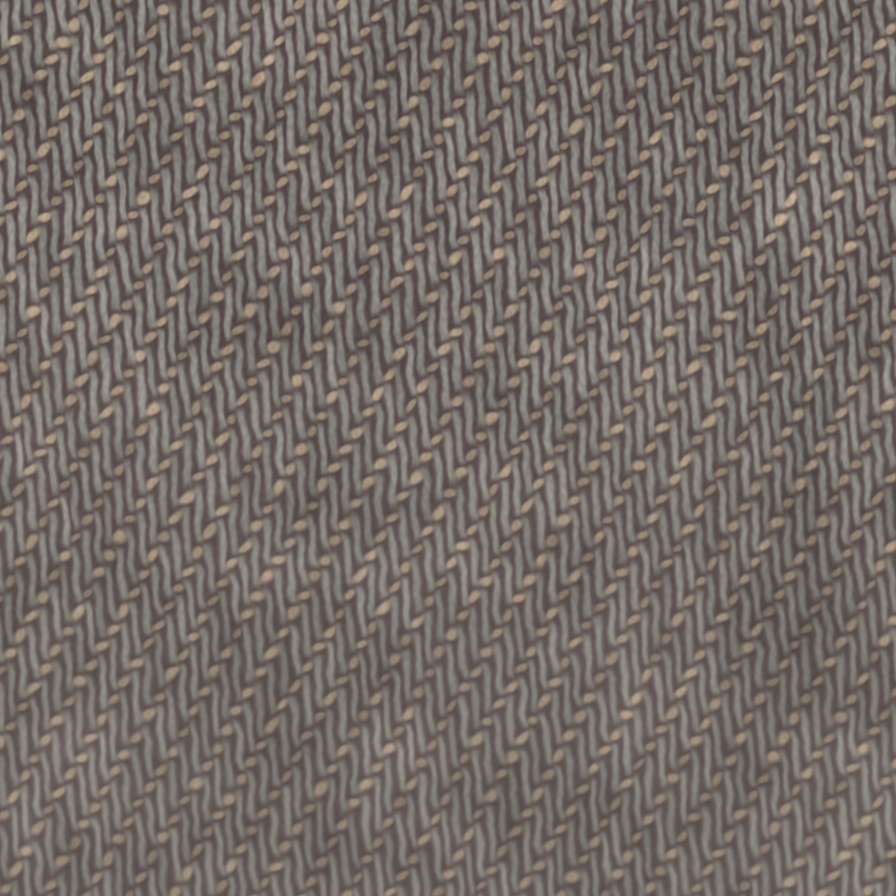
Give the GLSL for this texture, as a Shadertoy shader.

```glsl
const vec2 THREADS = vec2(79.0, 50.0);   // warp columns, weft rows
const float REPEAT = 4.0;                // rows between flecks in a column
const vec3 GAP = vec3(0.325, 0.280, 0.275);
const vec3 WARP_DARK = vec3(0.425, 0.400, 0.385);
const vec3 WARP_LIGHT = vec3(0.555, 0.550, 0.525);
const vec3 WEFT_DARK = vec3(0.470, 0.405, 0.360);
const vec3 WEFT_LIGHT = vec3(0.710, 0.635, 0.545);

float hash(vec2 p) {
    vec3 q = fract(vec3(p.xyx) * 0.1031);
    q += dot(q, q.yzx + 33.33);
    return fract((q.x + q.y) * q.z);
}

vec2 gradient(vec2 cell) {
    float angle = 6.2832 * hash(cell);
    return vec2(cos(angle), sin(angle));
}

float gradientNoise(vec2 p) {
    vec2 i = floor(p), f = fract(p);
    vec2 w = f * f * f * (f * (f * 6.0 - 15.0) + 10.0);
    vec2 e = vec2(1.0, 0.0);
    float low = mix(dot(gradient(i), f), dot(gradient(i + e), f - e), w.x);
    float high = mix(dot(gradient(i + e.yx), f - e.yx), dot(gradient(i + 1.0), f - 1.0), w.x);
    return mix(low, high, w.y);
}

float band(float d, float halfWidth, float soft) {
    return 1.0 - smoothstep(halfWidth - soft, halfWidth + soft, abs(d));
}

// Skewed thread coordinates with slack in the yarn
vec2 threadSpace(vec2 p) {
    vec2 skewed = vec2(p.x + 0.027 * p.y, p.y - 0.077 * p.x);
    vec2 slack = vec2(gradientNoise(p * 9.0), gradientNoise(p * 9.0 + 40.0)) * 0.45;
    slack += vec2(gradientNoise(p * 42.0 + 7.0), gradientNoise(p * 42.0 + 91.0)) * 0.3;
    return skewed * THREADS + slack;
}

// Long warp float, bent where it dives under a weft thread
vec3 addWarp(vec3 base, float x, float d, float seed, float soft) {
    float nearEnd = 1.0 - smoothstep(0.5, 1.4, abs(d));
    float bent = x - 0.16 * sign(d) * nearEnd - 0.12 * (seed - 0.5);
    float cover = band(bent, 0.37, soft) * smoothstep(0.3, 0.8, abs(d));
    float ridge = clamp(1.0 - bent * bent * 6.0, 0.0, 1.0);
    vec3 yarn = mix(WARP_DARK, WARP_LIGHT, ridge * (1.0 - 0.35 * nearEnd));
    return mix(base, yarn * (0.93 + 0.14 * seed), cover);
}

// Short weft fleck, slightly tilted
vec3 addWeft(vec3 base, float x, float d, float seed, float soft) {
    vec2 size = vec2(0.58, 0.29) * (0.85 + 0.3 * seed);
    float r = length(vec2(x, d - 0.22 * x) / size);
    float cover = band(r, 0.95, 0.2 + soft);
    vec3 yarn = mix(WEFT_DARK, WEFT_LIGHT, (0.35 + 0.65 * seed) * clamp(1.25 - 0.6 * r, 0.0, 1.0));
    return mix(base, yarn, cover);
}

vec3 twill(vec2 t, float soft) {
    vec3 color = GAP;
    float column = floor(t.x);
    for (int pass = 0; pass < 2; pass++) {
        for (int i = -1; i <= 1; i++) {
            float c = column + float(i);
            float x = t.x - c - 0.5;
            float along = t.y - c - 0.5;
            float fleckId = floor(along / REPEAT + 0.5);
            float d = along - REPEAT * fleckId;
            if (pass == 0) {
                float seed = hash(vec2(c, floor(along / REPEAT)) + 150.0);
                color = addWarp(color, x, d, seed, soft);
            } else {
                float seed = hash(vec2(c, fleckId) + 370.0);
                color = addWeft(color, x, d, seed, soft);
            }
        }
    }
    return color;
}

void mainImage(out vec4 fragColor, in vec2 fragCoord) {
    vec2 p = fragCoord / iResolution.y;

    // Focus softens toward the lower edge
    float focus = smoothstep(0.0, 0.9, p.y);
    float soft = max(mix(0.33, 0.17, focus), 0.7 * THREADS.x / iResolution.y);
    vec3 color = twill(threadSpace(p), soft);
    color = mix(vec3(0.460, 0.430, 0.410), color, mix(0.72, 1.0, focus));

    // Broad mottling and fine fibre grain
    float mottling = 0.13 * gradientNoise(p * 5.0 + 3.0) + 0.10 * gradientNoise(p * 15.0 + 20.0);
    float grain = gradientNoise(p * vec2(230.0, 130.0)) * mix(0.06, 0.14, focus);
    fragColor = vec4(color * (1.0 + mottling + grain), 1.0);
}
```
